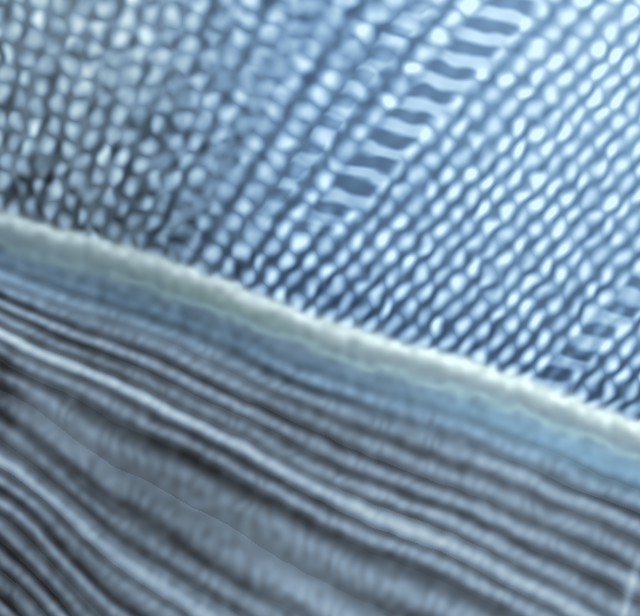
A WebGL 1 fragment shader for this texture:

```glsl
precision highp float;
uniform vec2 u_resolution;
const float TAU = 6.2831853;

float hash(vec2 p) {
  p = fract(p * vec2(0.1031, 0.1147));
  p += dot(p, p.yx + 33.33);
  return fract((p.x + p.y) * p.x * 7.31);
}

float noise(vec2 p) {
  vec2 i = floor(p), f = fract(p);
  f = f * f * (3.0 - 2.0 * f);
  return mix(mix(hash(i), hash(i + vec2(1, 0)), f.x),
             mix(hash(i + vec2(0, 1)), hash(i + vec2(1, 1)), f.x), f.y);
}

float wave(float x) { return 0.5 + 0.5 * cos(TAU * x); }

float bell(float x, float width) { return exp(-x * x / (width * width)); }

// Position across the knitted rows, which lean further to the right
float fanCoord(vec2 p) {
  float s = p.x - 0.3;
  for (int i = 0; i < 9; i++) {
    s = p.x - mix(0.15, 1.0, smoothstep(-0.15, 0.6, s)) * (0.5 - p.y);
  }
  return s;
}

// Rows of separate slanted loops, each with its own brightness
float loops(vec2 cell, float slant) {
  float row = floor(cell.x) + 60.0;
  float f = fract(cell.x) - 0.5;
  float along = cell.y + slant * f + hash(vec2(row, 3.0));
  float g = fract(along) - 0.5;
  float light = 0.5 + 0.65 * hash(vec2(row, floor(along) + 7.0));
  return light * (1.0 - smoothstep(0.05, 0.56, length(vec2(f, g * 0.9))));
}

// Open gap crossed by soft horizontal threads
float ladder(vec2 p, float tone, float offset, float halfWidth, float depth) {
  float mask = 1.0 - smoothstep(halfWidth * 0.6, halfWidth * 1.2, abs(offset));
  float rung = smoothstep(0.1, 0.9, wave((p.y - 0.25 * p.x) / 0.045));
  return mix(tone, 0.23 + 0.48 * rung, mask * depth);
}

float knitTone(vec2 p, float below) {
  vec2 wobble = vec2(noise(p * 42.0), noise(p * 42.0 + 40.0)) - 0.5;
  vec2 q = p + wobble * 0.01;
  float s = fanCoord(q);
  float ribbed = 0.26 + 0.19 * wave(s / 0.038 - 0.5) + 0.52 * loops(vec2(s / 0.038, q.y / 0.026), -0.95);
  float mottled = 0.29 + 0.42 * loops(vec2(s / 0.024, q.y / 0.033), -0.3);
  mottled += 0.28 * (noise(vec2(s / 0.012 + 80.0, q.y / 0.022)) - 0.5);
  float tone = mix(mottled, ribbed, smoothstep(0.12, 0.36, s));
  tone += 0.16 * (noise(p * vec2(75, 55)) - 0.5);

  float fade = 1.0 - smoothstep(0.3, 0.42, p.y);
  tone = ladder(q, tone, s - 0.405, 0.032, 0.9 * fade);
  tone = ladder(q, tone, s - 0.318, 0.013, 0.55 * fade);
  tone = ladder(q, tone, s - 1.01, 0.033, 0.7);

  // Broad light from the top and shade beside the fold
  tone += 0.25 * bell(length(p - vec2(1.0, 0.06)), 0.4);
  tone += 0.16 * bell(length(p - vec2(0.2, -0.02)), 0.25);
  tone -= 0.07 * bell(length(p - vec2(0.22, 0.32)), 0.2);
  return tone - 0.08 * bell(below + 0.04, 0.06);
}

float cordTone(vec2 p, float below) {
  float q = 0.35 + below / (1.0 + 0.75 * p.x);
  q -= 0.045 * smoothstep(0.0, 0.2, p.x) * smoothstep(0.55, 0.72, q) * (1.0 - 0.6 * smoothstep(0.3, 0.9, p.x));
  q += 0.008 * (noise(p * vec2(7, 13)) - 0.5) + 0.003 * (noise(p * 38.0) - 0.5);
  // Cords widen towards the lower left
  float row = (q - 0.4 * max(q - 0.58, 0.0)) / 0.0255;
  float rib = wave(row - 0.37);
  float twist = wave(p.x / 0.022 + 0.8 * row + 1.2 * noise(p * 25.0));
  float strength = smoothstep(0.055, 0.12, below);
  float lightSide = smoothstep(0.2, 0.85, p.x);
  float streak = noise(vec2(q / 0.012, p.x * 6.0)) - 0.5;
  float weight = 0.55 + 0.7 * noise(vec2(floor(row + 0.13) * 3.7, p.x * 3.0));
  float tone = 0.30 + 0.08 * lightSide;
  tone += strength * (0.29 * weight * (rib - 0.5) + 0.05 * rib * (twist - 0.5) + 0.16 * streak);

  // Raised cords
  tone += 0.27 * bell(q - 0.545, 0.012) * (1.0 - 0.5 * lightSide);
  tone += 0.16 * bell(q - 0.455, 0.01) * (1.0 - lightSide);
  tone += 0.18 * bell(q - 0.63, 0.012) * (1.0 - lightSide);
  tone += 0.28 * bell(q - 0.745, 0.014);

  // Hollows at the left and a loose strand at the right
  tone -= 0.1 * bell(length((p - vec2(0.24, 0.78)) * vec2(0.8, 1.2)), 0.17);
  tone -= 0.25 * bell(length((p - vec2(0.0, 0.63)) * vec2(2.0, 1.0)), 0.055);
  tone -= 0.1 * bell(length(p - vec2(0.0, 0.95)), 0.1);
  tone += 0.2 * bell(p.x - 1.025 + 0.25 * (p.y - 0.95), 0.009) * smoothstep(0.88, 0.94, p.y);
  return tone + 0.1 * (noise(p * 60.0) - 0.5);
}

vec3 yarnRamp(float tone) {
  vec3 low = mix(vec3(0.12, 0.15, 0.17), vec3(0.51, 0.62, 0.71), clamp(tone * 2.0, 0.0, 1.0));
  return mix(low, vec3(0.90, 0.99, 1.0), clamp(tone * 2.0 - 1.0, 0.0, 1.0));
}

void main() {
  vec2 p = gl_FragCoord.xy / u_resolution.y;
  p.y = 1.0 - p.y;
  float below = p.y - (0.345 + 0.333 * p.x + 0.005 * cos(11.6 * p.x));
  float fuzz = 0.008 * (noise(p * 45.0) - 0.5);
  float right = smoothstep(0.0, 0.85, p.x);

  // Blue knit above, greyer cords below
  vec3 knit = yarnRamp(knitTone(p, below));
  knit += vec3(-0.035, 0.0, 0.055) * smoothstep(0.1, 0.55, p.x);
  vec3 cord = yarnRamp(cordTone(p, below));
  cord += mix(vec3(0.02, 0.0, -0.01), vec3(0.0, 0.02, 0.04), bell(below - 0.08, 0.045));
  cord += vec3(0.09, 0.13, 0.14) * bell(below - 0.065, 0.045) * smoothstep(0.4, 0.95, p.x);
  vec3 color = mix(knit, cord, smoothstep(-0.008, 0.008, below + fuzz));

  // Folded edge: bright roll, soft crease, thin second roll
  float green = bell(p.x - 0.36, 0.2);
  vec3 crease = vec3(0.42, 0.51, 0.55) + 0.14 * right + vec3(-0.02, 0.0, -0.05) * green;
  color = mix(color, crease, 0.75 * bell(below - 0.026, 0.018));
  vec3 secondRoll = vec3(0.45, 0.56, 0.59) + vec3(0.2, 0.23, 0.23) * right;
  color = mix(color, secondRoll, 0.65 * bell(below - 0.045 + 1.5 * fuzz, 0.009));
  float grain = 0.16 * (noise(p * 70.0) - 0.5);
  color += 0.35 * grain * bell(below - 0.05, 0.04);
  vec3 roll = mix(vec3(0.68, 0.77, 0.80), vec3(0.91, 1.0, 1.0), right) + grain;
  float rollOffset = below + fuzz;
  color = mix(color, roll, 0.98 * bell(rollOffset, rollOffset < 0.0 ? 0.013 : 0.018));
  gl_FragColor = vec4(clamp(color, 0.0, 1.0), 1.0);
}
```
